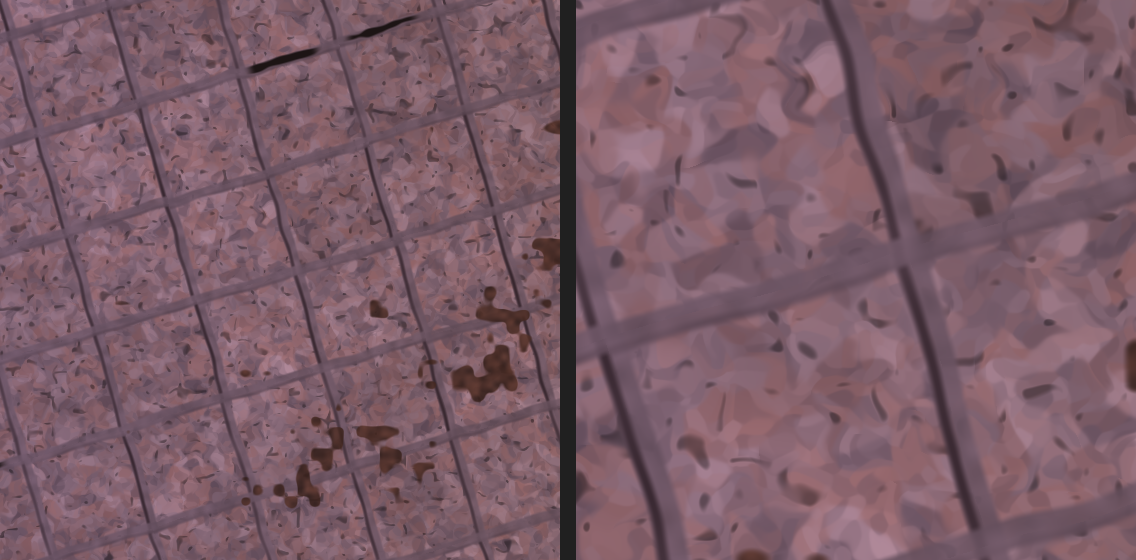
Left: the whole. Right: its middle third, enlarged.
Reproduce this texture procedurally as a Shadertoy shader.

```glsl
// Weathered granite paving: a tilted lattice of square setts with mauve joints.
// Soft, randomly turned Voronoi flakes form the stone; noise adds wobble to the
// joints, dark open grooves, and brown stains gathering at the lower right.

// Lattice, in canvas units: one crossing and the two tile edges
const vec2 CROSSING = vec2(0.530, 0.518);
const vec2 EDGE_ACROSS = vec2(0.1784, 0.0540);
const vec2 EDGE_UP = vec2(-0.0508, 0.1758);

// Joints, in tile units
const float JOINT_HALF = 0.048;
const float GROOVE_HALF = 0.016;
const float GROOVE_SHIFT = -0.030;
const float SOFTNESS = 0.014;
const float JOG = 0.030;
const float WOBBLE = 0.030;

// Stone
const float FLAKE_DENSITY = 44.0;
const float FLAKE_SHARPNESS = 15.0;
const float TILE_VARIATION = 0.10;

const vec3 STONE_DARK = vec3(0.35, 0.28, 0.33);
const vec3 STONE_LIGHT = vec3(0.64, 0.51, 0.56);
const vec3 STONE_RED = vec3(0.57, 0.39, 0.39);
const vec3 MORTAR = vec3(0.41, 0.33, 0.38);
const vec3 GROOVE = vec3(0.22, 0.16, 0.19);
const vec3 GAP = vec3(0.11, 0.08, 0.08);
const vec3 STAIN = vec3(0.25, 0.15, 0.12);

float hash(vec2 p) {
    return fract(sin(dot(p, vec2(127.1, 311.7))) * 43758.5453);
}

float noise(vec2 p) {
    vec2 i = floor(p), f = fract(p);
    f = f * f * (3.0 - 2.0 * f);
    return mix(mix(hash(i), hash(i + vec2(1, 0)), f.x),
               mix(hash(i + vec2(0, 1)), hash(i + vec2(1, 1)), f.x), f.y);
}

// Soft-edged band around zero
float band(float x, float halfWidth) {
    return 1.0 - smoothstep(halfWidth - SOFTNESS, halfWidth + SOFTNESS, abs(x));
}

vec3 flakeColour(vec2 id) {
    vec3 mauve = mix(STONE_DARK, STONE_LIGHT, hash(id + 5.3));
    float redness = smoothstep(0.35, 1.0, hash(id + 9.7));
    return mix(mauve, STONE_RED, 0.8 * redness);
}

// Smoothly blended Voronoi cells, each stretched along its own direction
vec3 flakes(vec2 p) {
    vec3 sum = vec3(0.0);
    float total = 0.0;
    for (int y = -1; y <= 1; y++)
    for (int x = -1; x <= 1; x++) {
        vec2 id = floor(p) + vec2(x, y);
        vec2 d = id + vec2(hash(id), hash(id + 17.0)) - p;
        float turn = 6.2832 * hash(id + 31.0);
        d = mat2(cos(turn), -sin(turn), sin(turn), cos(turn)) * d;
        float weight = exp(-FLAKE_SHARPNESS * length(d * vec2(0.7, 1.5)));
        sum += weight * flakeColour(id);
        total += weight;
    }
    return sum / total;
}

vec3 stone(vec2 p, vec2 tile) {
    vec2 q = p + 0.012 * vec2(noise(p * 60.0), noise(p * 60.0 + 40.0));
    q += 3.0 * vec2(hash(tile), hash(tile + 8.0));
    vec3 colour = mix(flakes(q * FLAKE_DENSITY), flakes(q * FLAKE_DENSITY * 2.1), 0.38);
    // Small dark pits, cloudy shading and a tone per tile
    colour *= 1.0 - 0.35 * smoothstep(0.76, 0.94, noise(q * 95.0));
    colour *= 0.93 + 0.12 * noise(p * 18.0);
    return colour * (1.0 + TILE_VARIATION * (hash(tile + 3.0) - 0.5));
}

void mainImage(out vec4 fragColor, in vec2 fragCoord) {
    vec2 p = fragCoord / iResolution.xy;

    // Tile coordinates with gently wandering edges
    vec2 uv = inverse(mat2(EDGE_ACROSS, EDGE_UP)) * (p - CROSSING);
    uv += WOBBLE * (vec2(noise(p * 22.0), noise(p * 22.0 + 50.0)) - 0.5);
    vec2 tile = floor(uv), line = floor(uv + 0.5);

    // Each joint segment is nudged sideways
    vec2 segX = vec2(line.x, tile.y), segY = vec2(tile.x, line.y);
    vec2 d = uv - line - JOG * (vec2(hash(segX + 61.0), hash(segY + 83.0)) - 0.5);

    vec3 colour = stone(p, tile);
    vec3 mortar = MORTAR * (0.90 + 0.20 * noise(p * 70.0));

    // Steep joints: mortar strip with a shadowed groove on the left
    colour = mix(colour, mortar * 1.04, 0.9 * band(d.x, JOINT_HALF));
    float depth = 0.35 + 0.45 * hash(segX + 7.0) + 0.3 * noise(uv * vec2(1.0, 4.0));
    colour = mix(colour, GROOVE, min(depth, 1.0) * band(d.x - GROOVE_SHIFT, GROOVE_HALF));

    // Shallow joints: flat mortar, faint lower shadow and rare open gaps
    colour = mix(colour, mortar, 0.85 * band(d.y, JOINT_HALF));
    colour = mix(colour, GROOVE, 0.3 * noise(uv * 5.0) * band(d.y + 0.04, GROOVE_HALF));
    float along = fract(uv.x);
    float gap = step(0.92, hash(segY + 29.0))
              * smoothstep(0.03, 0.15, along) * smoothstep(0.85, 0.7, along);
    colour = mix(colour, GAP, gap * band(d.y - 0.01, 0.012 + 0.035 * noise(p * 50.0)));

    // Brown stains, denser toward the lower right
    float reach = 0.35 * smoothstep(0.1, 0.9, p.x - p.y);
    float patches = noise(p * 9.0 + 4.0) + 0.5 * noise(p * 48.0);
    float stain = smoothstep(0.0, 0.08, patches + reach - 1.30);
    colour = mix(colour, STAIN * (0.7 + 0.7 * noise(p * 80.0)), 0.85 * stain);

    // Cooler, paler light on the left
    colour *= mix(vec3(1.02, 1.00, 1.05), vec3(0.99, 0.96, 0.95), p.x);
    fragColor = vec4(colour, 1.0);
}
```
